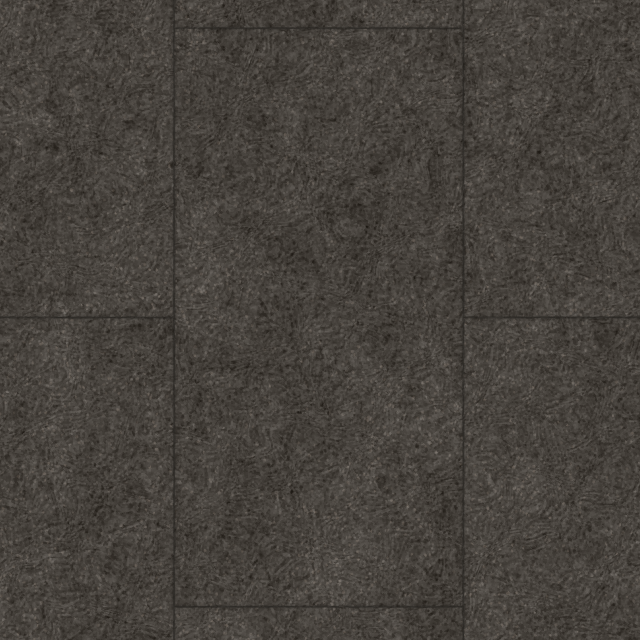
A WebGL 1 fragment shader for this texture:

```glsl
precision highp float;
uniform vec2 u_resolution;

vec3 hash3(vec2 p) {
  vec3 q = fract(p.xyx * vec3(0.1031, 0.1030, 0.0973));
  q += dot(q, q.yxz + 33.33);
  return fract((q.xxy + q.yzz) * q.zyx);
}

// Cellular noise: x = blended cell tone, y = nearest distance, z = nearest cell id
vec3 cellular(vec2 p) {
  vec2 cell = floor(p), f = fract(p);
  float tone = 0.0, weight = 0.0, nearest = 9.0, id = 0.0;
  for (int j = -1; j <= 1; j++) {
    for (int i = -1; i <= 1; i++) {
      vec2 o = vec2(float(i), float(j));
      vec3 h = hash3(cell + o);
      vec2 r = o + h.xy - f;
      float d = dot(r, r), w = exp(-9.0 * d);
      tone += h.z * w;
      weight += w;
      if (d < nearest) {
        nearest = d;
        id = h.z;
      }
    }
  }
  return vec3(tone / weight, sqrt(nearest), id);
}

// Blended tone centred on zero
float mottle(vec2 p) {
  return cellular(p).x - 0.5;
}

void main() {
  vec2 uv = gl_FragCoord.xy / u_resolution;
  float pixel = 1.0 / min(u_resolution.x, u_resolution.y);

  // Tall slabs, alternate columns shifted by half a slab
  vec2 size = vec2(0.452, 0.904);
  vec2 grid = (uv - vec2(0.272, 0.052)) / size;
  grid.y += 0.5 * mod(floor(grid.x), 2.0);
  vec2 slab = floor(grid);
  vec2 edge = (0.5 - abs(fract(grid) - 0.5)) * size;

  // Each slab takes its own region of stone, bent by layered sines
  vec2 p = uv + 6.0 * hash3(slab + 17.0).xy;
  vec2 bent = p + 0.012 * sin(p.yx * 23.0 + 2.0 * sin(p * 31.0))
                + 0.004 * sin(p.yx * 91.0 + 2.0 * sin(p * 77.0));

  // Broad clouds, upright streaks and blotches
  float cloud = mottle(bent * vec2(9.0, 5.0));
  float streak = mottle(bent * vec2(29.0, 11.0) + 31.0);
  float blotch = mottle(bent * vec2(52.0, 40.0) + 57.0);
  float speck = mottle(p * 110.0 + 11.0);
  float tone = 0.259 + 0.02 * cloud + 0.02 * streak + 0.03 * blotch + 0.036 * speck;

  // Rough grain, lit from the upper left
  vec2 g = bent * vec2(190.0, 215.0);
  tone += 0.062 * (mottle(g) - mottle(g + vec2(-0.6, 0.7)));
  tone += 0.085 * mottle(p * 310.0 + 83.0);

  // Pale flecks and dark pits of ragged shape gather in patches
  float patchy = cloud + streak + blotch;
  vec2 ragged = p + 0.0022 * vec2(mottle(p * 240.0 + 5.0), speck);
  vec3 fleck = cellular(ragged * vec2(185.0, 165.0) + 41.0);
  float pale = (1.0 - smoothstep(0.1, 0.65, fleck.y))
             * smoothstep(0.76, 1.02, fleck.z + 0.2 * patchy);
  vec3 pit = cellular(ragged * vec2(115.0, 105.0) + 19.0);
  float dark = (1.0 - smoothstep(0.1, 0.55, pit.y))
             * smoothstep(0.74, 0.98, pit.z - 0.3 * patchy);
  tone += 0.085 * pale - 0.055 * dark;

  // Warm grey stone, some flecks browner
  vec3 stone = tone + vec3(0.018, 0.0, -0.021);
  stone += pale * vec3(0.014, 0.0, -0.01) * fract(fleck.z * 57.0);

  // Thin dark joints, worn unevenly, with a soft shaded shoulder
  float d = min(edge.x, edge.y) + 0.0014 * speck;
  float line = 1.0 - smoothstep(0.0003, 0.0022 + 0.5 * pixel, d);
  float wear = clamp(0.6 + 0.5 * speck + 0.4 * blotch, 0.3, 0.85);
  stone *= 1.0 - 0.12 * exp(-d * 280.0);
  stone = mix(stone, vec3(0.155, 0.145, 0.13), wear * line);

  gl_FragColor = vec4(stone, 1.0);
}
```
